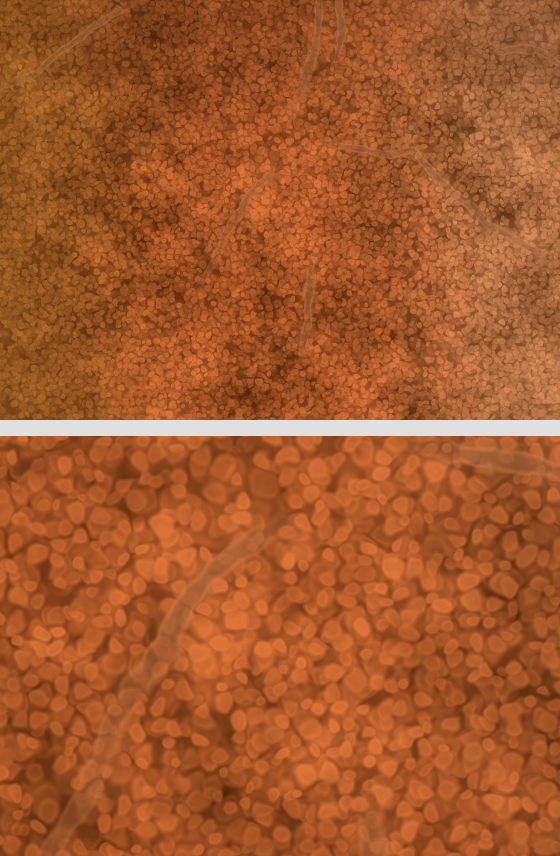
Top: the whole. Bottom: its middle third, enlarged.
A Shadertoy shader for this texture:

```glsl
// Moist orange-brown soil: heaped crumbly grains with pale translucent roots.
#define GRAIN_FREQ 47.0
#define LAYERS 5
#define CLUMP_FREQ 13.0
#define GRAIN_WARP 0.007
#define EDGE_SOFTNESS 0.55
#define GAP_SHADOW 0.15
#define ROOT_WIDTH 0.0115
#define ROOT_OPACITY 0.62
#define LEFT_TINT vec3(0.590, 0.355, 0.135)
#define CENTRE_TINT vec3(0.680, 0.356, 0.165)
#define RIGHT_TINT vec3(0.705, 0.450, 0.285)
#define ROOT_TINT vec3(0.70, 0.45, 0.29)

const int ROOTS = 8;
// Start, control and end of each root curve, in canvas heights
const vec2 rootPoints[24] = vec2[24](
    vec2(0.33, 1.01), vec2(0.14, 0.86), vec2(-0.01, 0.78),
    vec2(0.765, 1.01), vec2(0.75, 0.83), vec2(0.685, 0.71),
    vec2(0.815, 1.01), vec2(0.81, 0.93), vec2(0.80, 0.85),
    vec2(0.79, 0.655), vec2(0.89, 0.635), vec2(0.99, 0.645),
    vec2(0.99, 0.645), vec2(1.06, 0.51), vec2(1.34, 0.37),
    vec2(0.66, 0.60), vec2(0.55, 0.46), vec2(0.45, 0.29),
    vec2(0.748, 0.38), vec2(0.72, 0.27), vec2(0.715, 0.15),
    vec2(1.19, 0.875), vec2(1.27, 0.91), vec2(1.34, 0.83));

float hash(vec2 p) {
    return fract(sin(dot(p, vec2(127.1, 311.7))) * 43758.545);
}

float noise(vec2 p) {
    vec2 i = floor(p), f = fract(p);
    f = f * f * (3.0 - 2.0 * f);
    return mix(mix(hash(i), hash(i + vec2(1, 0)), f.x),
               mix(hash(i + vec2(0, 1)), hash(i + vec2(1, 1)), f.x), f.y);
}

float clumps(vec2 p) {
    return 0.45 * noise(p) + 0.33 * noise(p * 2.1 + 7.3) + 0.22 * noise(p * 4.3 + 3.1);
}

// Brightness of the heap, painted from the deepest layer upward
float grainHeap(vec2 p, out float speck) {
    float value = 0.22;
    speck = 0.0;
    float density = 0.64 + 1.5 * (clumps(p * CLUMP_FREQ) - 0.5);
    for (int layer = 0; layer < LAYERS; layer++) {
        float depth = float(layer) / float(LAYERS - 1);
        vec2 shift = float(layer) * vec2(17.37, 9.71);
        vec2 q = p * GRAIN_FREQ * mix(0.75, 1.3, depth) + shift;
        for (int k = 0; k < 9; k++) {
            vec2 cell = floor(q) + vec2(k % 3 - 1, k / 3 - 1);
            float presence = smoothstep(-0.1, 0.1, density + 0.1 - hash(cell + 3.7));
            if (layer == 0) presence = 1.0;
            vec2 centre = cell + 0.1 + 0.8 * vec2(hash(cell), hash(cell + 41.3));
            float tone = hash(cell + 83.1);
            float radius = mix(0.34, 0.68, hash(cell + 19.9));
            float d = length(q - centre) / radius;
            float cover = presence * (1.0 - smoothstep(1.0 - EDGE_SOFTNESS, 1.0, d));
            float rim = smoothstep(0.3, 0.62, d) * (1.0 - smoothstep(0.62, 0.9, d));
            float body = mix(0.36, 0.72, depth) + 0.18 * (tone - 0.5);
            body += 0.05 * (1.0 - d * d) + 0.13 * rim;
            value *= 1.0 - presence * GAP_SHADOW * (1.0 - smoothstep(0.7, 1.5, d));
            value = mix(value, body, 0.90 * cover);
            speck = mix(speck, step(0.998, tone) * depth, cover);
        }
    }
    return value;
}

// Distance to a quadratic curve (x) and position along it (y)
vec2 curveDistance(vec2 p, vec2 a, vec2 b, vec2 c) {
    vec2 nearest = vec2(9.0, 0.0), from = a;
    for (int i = 1; i <= 10; i++) {
        float t = float(i) / 10.0;
        vec2 to = mix(mix(a, b, t), mix(b, c, t), t);
        vec2 s = to - from;
        float h = clamp(dot(p - from, s) / dot(s, s), 0.0, 1.0);
        float d = length(p - from - s * h);
        if (d < nearest.x) nearest = vec2(d, t + (h - 1.0) / 10.0);
        from = to;
    }
    return nearest;
}

void mainImage(out vec4 fragColor, in vec2 fragCoord) {
    vec2 p = fragCoord / iResolution.y;
    vec2 wobble = vec2(noise(p * 85.0), noise(p * 85.0 + 50.0)) - 0.5;

    // Grains with shaded hollows, fading into haze toward the borders
    float speck;
    float value = grainHeap(p + GRAIN_WARP * wobble, speck) + 0.08;
    value += 0.08 * (noise(p * 210.0) - 0.5);
    value += 0.60 * (clumps(p * 4.0 + 2.6) - 0.5) + 0.85 * (clumps(p * 14.0 + 5.2) - 0.5);
    float haze = smoothstep(0.35, 0.85, length(p - vec2(0.68, 0.5)));
    value = mix(value, 0.66, 0.30 * haze);

    // Light drifts from olive through orange to dusty pink
    float drift = p.x + 0.16 * (noise(p * 3.0) - 0.5);
    vec3 tint = mix(LEFT_TINT, CENTRE_TINT, smoothstep(-0.05, 0.5, drift));
    tint = mix(tint, RIGHT_TINT, smoothstep(0.75, 1.25, drift));
    tint *= 1.0 - 0.15 * smoothstep(0.55, 0.95, p.y) * smoothstep(0.0, 0.35, p.x);
    vec3 color = mix(tint * vec3(0.56, 0.48, 0.31), tint * 1.2, clamp(value, -0.2, 1.12));
    color = mix(color, vec3(0.82, 0.58, 0.36), 0.6 * speck);

    // Roots with lighter walls and a ragged fringe of hairs
    vec2 bend = vec2(noise(p * 13.0), noise(p * 13.0 + 31.0)) - 0.5;
    for (int i = 0; i < ROOTS; i++) {
        vec2 r = curveDistance(p + 0.022 * bend,
            rootPoints[3 * i], rootPoints[3 * i + 1], rootPoints[3 * i + 2]);
        float d = r.x / ROOT_WIDTH + 0.5 * wobble.x;
        float ends = smoothstep(0.0, 0.12, r.y) * (1.0 - smoothstep(0.8, 1.0, r.y));
        ends = mix(0.35, 1.0, ends) * (0.5 + 0.8 * noise(p * 11.0));
        float body = 1.0 - smoothstep(0.6, 1.1, d);
        float wall = smoothstep(0.3, 0.7, d) * (1.0 - smoothstep(0.7, 1.0, d));
        float hairs = (1.0 - smoothstep(0.8, 2.2, d)) * noise(p * 160.0);
        vec3 rootColor = mix(ROOT_TINT, tint, 0.45) * (0.92 + 0.2 * wall);
        color = mix(color, rootColor, ends * max(ROOT_OPACITY * body, 0.25 * hairs));
    }
    fragColor = vec4(clamp(color, 0.0, 1.0), 1.0);
}
```
